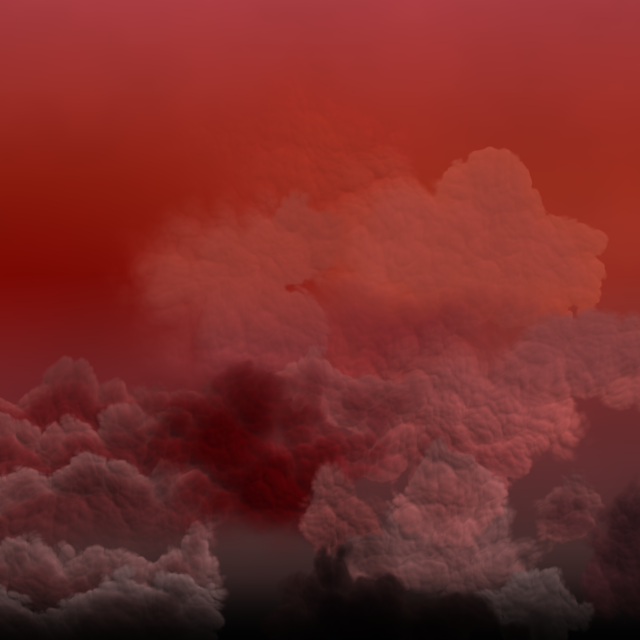
Give the GLSL for this texture, as a Shadertoy shader.

```glsl
// Billowing storm clouds under a red sky, darkening to black at the bottom.

float height, relief, bump; // shared by every cloud layer of the current pixel

vec2 hash2(vec2 p) {
    vec3 q = fract(p.xyx * vec3(.1031, .1030, .0973));
    q += dot(q, q.yzx + 33.33);
    return fract((q.xx + q.yz) * q.zy);
}

float noise(vec2 p) {
    vec2 i = floor(p), f = fract(p);
    f = f * f * (3. - 2. * f);
    return mix(mix(hash2(i).x, hash2(i + vec2(1, 0)).x, f.x),
               mix(hash2(i + vec2(0, 1)).x, hash2(i + 1.).x, f.x), f.y);
}

float fbm(vec2 p) {
    float sum = 0., amp = .5;
    for (int i = 0; i < 5; i++) {
        sum += amp * noise(p);
        p = mat2(1.6, 1.2, -1.2, 1.6) * p + 7.3;
        amp *= .5;
    }
    return sum;
}

// Rounded cells summed over octaves give cauliflower bumps
float billow(vec2 p) {
    float sum = 0., amp = .5;
    for (int o = 0; o < 4; o++) {
        vec2 cell = floor(p), f = fract(p);
        float nearest = 1.;
        for (int y = -1; y <= 1; y++)
            for (int x = -1; x <= 1; x++) {
                vec2 g = vec2(x, y);
                vec2 r = g + hash2(cell + g) - f;
                nearest = min(nearest, dot(r, r));
            }
        sum += amp * (1. - nearest);
        p = mat2(1.6, 1.2, -1.2, 1.6) * p + 3.7;
        amp *= .5;
    }
    return sum;
}

float blob(vec2 p, vec2 center, vec2 radius) {
    return (length((p - center) / radius) - 1.) * min(radius.x, radius.y);
}

// Paints a cloud: lit rim, shaded core, dissolving below its base
void layer(inout vec3 col, float d, float soft, float base, vec3 lit, vec3 shade) {
    d -= bump * .09;
    float mask = 1. - smoothstep(-soft, soft, d);
    mask *= smoothstep(base, base + .12, height);
    vec3 tint = mix(lit, shade, smoothstep(0., .06, -d)) * (1. + relief);
    col = mix(col, tint, mask);
}

vec3 sky(vec2 p) {
    vec3 stops[8] = vec3[8](vec3(.06, .05, .05), vec3(.27, .17, .17), vec3(.38, .17, .18),
        vec3(.44, .12, .13), vec3(.47, .03, .01), vec3(.54, .10, .05),
        vec3(.61, .18, .155), vec3(.65, .23, .25));
    float t = clamp(p.y, 0., 1.) * 7.;
    int i = int(min(floor(t), 6.));
    vec3 col = mix(stops[i], stops[i + 1], t - float(i));
    float band = exp(-pow((p.y - .58) / .17, 2.));
    return col + vec3(.12, .14, .12) * band * smoothstep(0., .8, p.x);
}

void mainImage(out vec4 fragColor, in vec2 fragCoord) {
    vec2 p = fragCoord / iResolution.xy;
    float wisps = fbm(p * 6. + 2.);
    vec2 q = p + .05 * (vec2(fbm(p * 9.), fbm(p * 9. + 31.)) - .48);

    // Surface bumps, lit from the upper right
    float surface = billow(q * 13.);
    height = p.y;
    bump = surface - .7;
    relief = (surface - billow((q + vec2(.003, .005)) * 13.)) * mix(2.4, .5, smoothstep(.25, .55, p.y));
    relief += (wisps - .48) * mix(.6, .15, smoothstep(.2, .5, p.y));

    vec3 col = sky(p) * (1. + (wisps - .48) * .12);

    // High veil and the tall cumulus on the right
    float d = blob(q, vec2(.52, .74), vec2(.14, .1));
    layer(col, d, mix(.1, .02, smoothstep(.5, .65, p.x)), .55, vec3(.61, .17, .13), vec3(.61, .18, .13));
    d = min(blob(q, vec2(.755, .62), vec2(.115, .13)), blob(q, vec2(.855, .595), vec2(.075, .085)));
    d = min(d, min(blob(q, vec2(.64, .61), vec2(.12, .11)), blob(q, vec2(.8, .53), vec2(.09, .045))));
    layer(col, d, mix(.07, .004, smoothstep(.6, .7, p.x)), .43, vec3(.66, .26, .20), vec3(.64, .26, .22));

    // Shadow band beneath it and the pale slab at the right
    layer(col, blob(q, vec2(.62, .46), vec2(.17, .075)), .05, .3, vec3(.52, .18, .18), vec3(.50, .16, .17));
    d = min(blob(q, vec2(.91, .43), vec2(.17, .075)), blob(q, vec2(.76, .37), vec2(.17, .09)));
    layer(col, d, mix(.06, .012, smoothstep(.7, .9, p.x)), .22, vec3(.56, .26, .25), vec3(.53, .25, .25));

    // Hazy cumulus left of the middle
    d = min(blob(q, vec2(.45, .61), vec2(.075, .082)), blob(q, vec2(.34, .57), vec2(.1, .09)));
    d = min(d, blob(q, vec2(.39, .48), vec2(.11, .1)));
    vec3 haze = mix(vec3(.50, .20, .21), vec3(.60, .23, .19), smoothstep(.42, .62, p.y));
    layer(col, d, mix(.06, .008, smoothstep(.3, .46, p.x)), .35, haze, haze);

    // Stacked ridges on the left
    for (int i = 0; i < 5; i++) {
        float k = float(i);
        float ridge = .42 - .085 * k + .07 * (noise(vec2(p.x * 9. + k * 5.3, k)) - .5);
        d = max(q.y - ridge, (p.x - .4 + .015 * k) * .5);
        layer(col, d, .006, ridge - .17, mix(vec3(.45, .19, .19), vec3(.42, .31, .31), k / 4.),
              mix(vec3(.36, .09, .10), vec3(.25, .16, .16), k / 4.));
    }

    // Central cumulus with its long right slope
    d = min(blob(q, vec2(.49, .405), vec2(.055, .05)), blob(q, vec2(.575, .36), vec2(.075, .06)));
    d = min(d, blob(q, vec2(.69, .275), vec2(.13, .045)));
    layer(col, d, .004, .18, vec3(.52, .24, .24), vec3(.40, .15, .16));

    // Dark red mass in front of it
    d = min(blob(q, vec2(.375, .375), vec2(.05, .055)), blob(q, vec2(.49, .28), vec2(.09, .06)));
    layer(col, d, .008, .16, vec3(.43, .15, .16), vec3(.35, .08, .09));
    d = min(blob(q, vec2(.36, .32), vec2(.1, .075)), blob(q, vec2(.42, .23), vec2(.1, .08)));
    layer(col, d, .055, .1, vec3(.30, .04, .05), vec3(.26, .01, .02));

    // Lower cumulus puffs
    layer(col, blob(q, vec2(.71, .15), vec2(.115, .07)), .012, .02, vec3(.43, .27, .27), vec3(.40, .24, .24));
    layer(col, blob(q, vec2(.70, .225), vec2(.075, .06)), .005, .08, vec3(.49, .27, .27), vec3(.45, .23, .23));
    layer(col, blob(q, vec2(.53, .185), vec2(.06, .07)), .01, .04, vec3(.43, .21, .21), vec3(.38, .18, .18));
    layer(col, blob(q, vec2(.88, .2), vec2(.06, .055)), .006, .06, vec3(.37, .20, .20), vec3(.28, .14, .15));
    layer(col, blob(q, vec2(.99, .13), vec2(.08, .1)), .012, -.1, vec3(.24, .12, .13), vec3(.16, .08, .09));
    layer(col, blob(q, vec2(.83, .045), vec2(.07, .05)), .005, -.1, vec3(.37, .28, .28), vec3(.27, .20, .20));
    layer(col, blob(q, vec2(.585, .11), vec2(.055, .045)), .005, -.02, vec3(.36, .22, .22), vec3(.27, .15, .15));

    // Black foreground
    d = min(blob(q, vec2(.52, .09), vec2(.035, .045)), blob(q, vec2(.55, .02), vec2(.13, .08)));
    d = min(d, blob(q, vec2(.69, .02), vec2(.11, .045)));
    layer(col, d, .008, -.15, vec3(.16, .09, .09), vec3(.06, .03, .035));
    col *= mix(.12, 1., smoothstep(-.01, .11, p.y));

    fragColor = vec4(clamp(col, 0., 1.), 1.);
}
```
